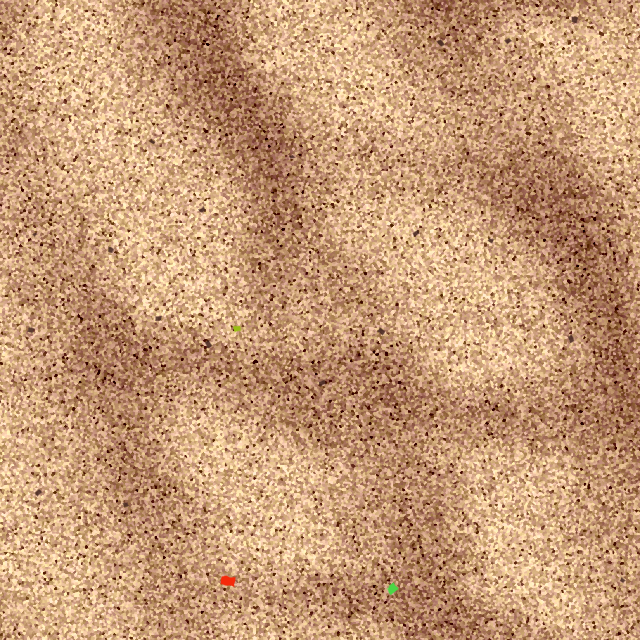
This texture is drawn by a three.js fragment shader. Its source:

```glsl
// Wind-rippled beach sand: slanted, noise-warped troughs shade the surface,
// soft Voronoi cells give each grain its own tone and tint, and a few dark
// crumbs and bright plastic chips lie scattered on top.

varying vec2 vUv;

const vec3 LIT_SAND = vec3(0.895, 0.735, 0.570);
const vec3 SHADOW_SAND = vec3(0.635, 0.440, 0.325);
const vec3 GRAIN_TONE = vec3(0.92, 1.00, 0.92);
const vec3 GRAIN_TINT = vec3(0.02, -0.04, 0.11);
const vec3 CRUMB_COLOR = vec3(0.26, 0.14, 0.12);
const vec3 RED_CHIP = vec3(0.96, 0.16, 0.04);
const vec3 GREEN_CHIP = vec3(0.30, 0.84, 0.27);
const vec3 LIME_CHIP = vec3(0.60, 0.74, 0.08);

const float GRAIN_COUNT = 270.0;    // grains across the canvas
const float GRAIN_CONTRAST = 0.46;
const float DARK_SHARE = 0.06;      // share of very dark grains
const float RIDGE_PERIOD = 0.39;
const float RIDGE_SLANT = 0.34;
const float LINK_PERIOD = 0.36;
const float WARP = 0.20;
const float CRUMB_CELLS = 7.0;
const float CRUMB_SHARE = 0.30;
const float EDGE = 0.0014;          // softness of chip edges

vec2 hash22(vec2 p) {
  vec3 h = fract(p.xyx * vec3(0.1031, 0.1030, 0.0973));
  h += dot(h, h.yzx + 33.33);
  return fract((h.xx + h.yz) * h.zy);
}

float noise(vec2 p) {
  vec2 i = floor(p), f = fract(p);
  f = f * f * (3.0 - 2.0 * f);
  float low = mix(hash22(i).x, hash22(i + vec2(1.0, 0.0)).x, f.x);
  float high = mix(hash22(i + vec2(0.0, 1.0)).x, hash22(i + 1.0).x, f.x);
  return mix(low, high, f.y);
}

float fbm(vec2 p) {
  float sum = 0.0, amp = 0.5;
  for (int i = 0; i < 4; i++) {
    sum += amp * noise(p);
    p = p * 2.03 + 11.7;
    amp *= 0.5;
  }
  return sum / 0.9375;
}

// Periodic hollow, centred on whole numbers, with unequal flanks
float trough(float u, float leftWidth, float rightWidth) {
  float f = fract(u + 0.5) - 0.5;
  return 1.0 - smoothstep(0.0, f < 0.0 ? leftWidth : rightWidth, abs(f));
}

// Shadow amount: long slanted troughs joined by patchy cross links
float duneShade(vec2 p) {
  vec2 q = p + WARP * (vec2(fbm(p * 3.0 + 4.0), fbm(p * 3.0 + 27.0)) - 0.5);
  float across = (q.x - 0.06 - RIDGE_SLANT * (0.7 - q.y)) / RIDGE_PERIOD;
  float along = (q.y - 0.41 + 0.15 * (q.x - 0.4)) / LINK_PERIOD;
  float depth = 0.45 + 0.55 * smoothstep(0.25, 0.65, noise(p * 3.5 + 8.0));
  float ridge = depth * trough(across, 0.47, 0.31);
  float patchy = smoothstep(0.35, 0.70, noise(p * 2.6 + 41.0));
  float link = 0.7 * patchy * trough(along, 0.30, 0.24);
  float rough = 0.22 * (fbm(p * 22.0) - 0.5);
  return clamp(1.0 - (1.0 - ridge) * (1.0 - link) + rough, 0.0, 1.0);
}

// Softly blended Voronoi grains: x is the tone, y the tint, both about zero
vec2 grains(vec2 p) {
  vec2 cell = floor(p), sum = vec2(0.0);
  float total = 0.0;
  for (int y = -1; y <= 1; y++) {
    for (int x = -1; x <= 1; x++) {
      vec2 id = cell + vec2(float(x), float(y));
      vec2 offset = id + hash22(id) - p;
      vec2 look = hash22(id + 71.3);
      float dark = step(1.0 - DARK_SHARE, hash22(id + 153.7).x);
      float weight = exp(-9.0 * dot(offset, offset));
      sum += weight * vec2(look.x - 0.5 - 0.9 * dark, look.y - 0.5);
      total += weight;
    }
  }
  return sum / total;
}

// Coverage of a rotated box
float chip(vec2 p, vec2 halfSize, float angle) {
  float c = cos(angle), s = sin(angle);
  vec2 d = abs(mat2(c, -s, s, c) * p) - halfSize;
  return 1.0 - smoothstep(-EDGE, EDGE, max(d.x, d.y));
}

// Dark crumbs, at most one in each cell of a coarse grid
float crumbs(vec2 p) {
  vec2 id = floor(p * CRUMB_CELLS);
  vec2 pick = hash22(id + 19.0);
  vec2 centre = (id + 0.15 + 0.7 * hash22(id + 5.0)) / CRUMB_CELLS;
  vec2 halfSize = vec2(0.003, 0.002) + 0.002 * pick.y;
  return step(pick.x, CRUMB_SHARE) * chip(p - centre, halfSize, 6.3 * pick.y);
}

void main() {
  vec2 p = vUv;
  vec2 grain = grains(p * GRAIN_COUNT);
  vec3 color = mix(LIT_SAND, SHADOW_SAND, duneShade(p));
  color += GRAIN_CONTRAST * grain.x * GRAIN_TONE + grain.y * GRAIN_TINT;

  // Litter, lightly textured by the grains around it
  vec2 bent = p + 0.003 * (vec2(noise(p * 150.0), noise(p * 150.0 + 60.0)) - 0.5);
  color = mix(color, CRUMB_COLOR, 0.85 * crumbs(bent));
  color = mix(color, RED_CHIP, chip(bent - vec2(0.356, 0.092), vec2(0.011, 0.007), -0.1));
  color = mix(color, GREEN_CHIP, chip(bent - vec2(0.613, 0.080), vec2(0.007, 0.006), 0.6));
  color = mix(color, LIME_CHIP, chip(bent - vec2(0.370, 0.486), vec2(0.005, 0.004), 0.2));

  gl_FragColor = vec4(clamp(color, 0.0, 1.0), 1.0);
}
```
